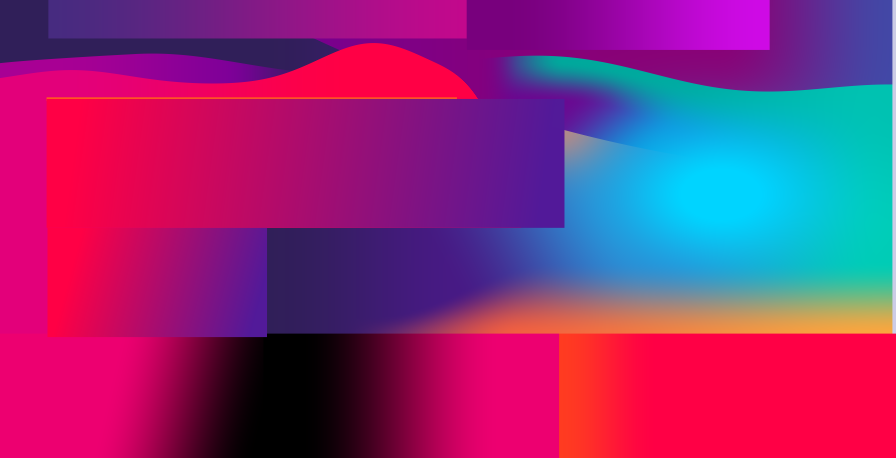
A WebGL 1 fragment shader for this background:

```glsl
precision highp float;
// Overlapping gradient panels over flowing pink, violet and teal waves with a cyan glow.
uniform vec2 u_resolution;

// Antialiased coverage of the half plane where d > 0, d in canvas heights
float edge(float d) {
  return clamp(d * u_resolution.y + 0.5, 0.0, 1.0);
}

// Antialiased rectangle from corner lo to corner hi
float box(vec2 p, vec2 lo, vec2 hi) {
  vec2 a = clamp((p - lo) * u_resolution + 0.5, 0.0, 1.0);
  vec2 b = clamp((hi - p) * u_resolution + 0.5, 0.0, 1.0);
  return a.x * a.y * b.x * b.y;
}

// Soft elliptical glow
float glow(vec2 p, vec2 center, vec2 radius) {
  vec2 d = (p - center) / radius;
  return exp(-dot(d, d));
}

// Violet backdrop with a blue corner on each side
vec3 backdrop(vec2 p) {
  vec3 c = mix(vec3(0.44, 0.0, 0.60), vec3(0.54, 0.0, 0.46), smoothstep(0.1, 0.75, p.x));
  c = mix(c, vec3(0.27, 0.17, 0.47), smoothstep(0.90, 0.95, p.y - 0.5 * p.x));
  return mix(c, vec3(0.26, 0.28, 0.65), smoothstep(0.80, 1.0, p.x));
}

// Upper wave: teal crest over violet and blue
vec3 crest(vec2 p, float top) {
  vec3 c = mix(vec3(0.42, 0.02, 0.56), vec3(0.08, 0.50, 0.82), smoothstep(0.61, 0.76, p.x - 0.5 * (p.y - 0.73)));
  float depth = top - p.y;
  float teal = 1.0 - smoothstep(0.01, 0.10 + 0.3 * max(p.x - 0.68, 0.0), depth);
  c = mix(c, vec3(0.0, 0.66, 0.61), teal * smoothstep(0.535, 0.63, p.x));
  return mix(c, vec3(0.0, 0.76, 0.69), smoothstep(0.76, 0.98, p.x));
}

// Lower wave: dark violet to blue to green, warm along the base
vec3 lagoon(vec2 p) {
  vec3 c = mix(vec3(0.19, 0.12, 0.35), vec3(0.28, 0.10, 0.52), smoothstep(0.30, 0.52, p.x));
  c = mix(c, vec3(0.20, 0.50, 0.80), smoothstep(0.47, 0.69, p.x + 0.25 * (p.y - 0.5)));
  c = mix(c, vec3(0.0, 0.80, 0.70), smoothstep(0.74, 0.98, p.x));
  c = mix(c, vec3(0.85, 0.52, 0.45), 0.85 * glow(p, vec2(0.625, 0.72), vec2(0.06, 0.09)));
  vec3 warm = mix(vec3(0.95, 0.36, 0.25), vec3(0.99, 0.65, 0.24), smoothstep(0.5, 1.0, p.x));
  float reach = 0.31 + 0.12 * smoothstep(0.42, 0.62, p.x);
  float heat = 1.0 - smoothstep(0.265, reach, p.y);
  return mix(c, warm, heat * smoothstep(0.38, 0.58, p.x));
}

// Bottom strip: pink fading through black, then orange into red
vec3 footer(vec2 p) {
  vec3 pink = vec3(0.93, 0.0, 0.44);
  vec3 left = pink * (1.0 - smoothstep(0.10, 0.285, p.x - 0.12 * p.y));
  vec3 middle = pink * smoothstep(0.335, 0.56, p.x);
  vec3 right = mix(vec3(1.0, 0.23, 0.13), vec3(1.0, 0.0, 0.27), smoothstep(0.625, 0.735, p.x));
  vec3 c = mix(left, middle, edge((p.x - 0.294) * 1.95));
  return mix(c, right, edge((p.x - 0.624) * 1.95));
}

void main() {
  vec2 p = gl_FragCoord.xy / u_resolution;
  vec3 color = backdrop(p);

  // Teal and cyan waves on the right
  float fromCrest = p.x - 0.63;
  float crestTop = 0.855 - 0.16 * fromCrest + 0.021 * cos(16.0 * fromCrest);
  float start = smoothstep(0.53, 0.58, p.x);
  color = mix(color, crest(p, crestTop), edge(crestTop - p.y) * start);
  float lagoonTop = 0.716 - 0.52 * fromCrest + 0.7 * fromCrest * fromCrest;
  float soft = 0.12 * smoothstep(0.70, 0.80, p.x);
  float lagoonMask = mix(edge(lagoonTop - p.y), smoothstep(-0.12, 0.12, lagoonTop - p.y), soft / 0.12);
  color = mix(color, lagoon(p), lagoonMask);
  float cyan = glow(p, vec2(0.805, 0.575), vec2(0.12, 0.15));
  color = mix(color, vec3(0.0, 0.83, 1.0), min(1.0, 1.15 * cyan));

  // Magenta ribbon and pink hill on the left, leaving the dark panel open
  float open = 1.0 - box(p, vec2(0.298, 0.0), vec2(2.0, 0.5025));
  float ribbonTop = 0.83 + 0.053 * glow(p, vec2(0.17, p.y), vec2(0.14, 1.0)) + 0.02 * (1.0 - smoothstep(0.0, 0.15, p.x));
  float ribbon = edge(ribbonTop - p.y) * (1.0 - smoothstep(0.25, 0.36, p.x));
  vec3 magenta = mix(vec3(0.66, 0.0, 0.58), vec3(0.47, 0.0, 0.60), smoothstep(0.05, 0.32, p.x));
  color = mix(color, magenta, ribbon * open);
  float drop = max(p.x - 0.48, 0.0);
  float hillTop = 0.815 + 0.032 * glow(p, vec2(0.08, p.y), vec2(0.09, 1.0))
    + 0.091 * glow(p, vec2(0.417, p.y), vec2(0.0865, 1.0)) - 300.0 * drop * drop * drop;
  vec3 pink = mix(vec3(0.89, 0.0, 0.48), vec3(1.0, 0.0, 0.27), smoothstep(0.06, 0.40, p.x));
  color = mix(color, pink, edge(hillTop - p.y) * open);

  // Pale margin and bottom strip
  color = mix(color, vec3(0.80, 0.80, 0.90), edge((p.x - 0.996) * 1.95));
  color = mix(color, footer(p), edge(0.2716 - p.y));

  // Top panels
  vec3 indigo = mix(vec3(0.27, 0.17, 0.50), vec3(0.77, 0.03, 0.55), smoothstep(0.02, 0.56, p.x));
  color = mix(color, indigo, box(p, vec2(0.054, 0.916), vec2(0.521, 2.0)));
  vec3 orchid = mix(vec3(0.47, 0.0, 0.49), vec3(0.81, 0.04, 0.90), smoothstep(0.56, 0.86, p.x));
  color = mix(color, orchid, box(p, vec2(0.521, 0.891), vec2(0.859, 2.0)));

  // Red to violet panels with a thin orange rim
  vec3 red = vec3(1.0, 0.0, 0.27);
  vec3 violet = vec3(0.32, 0.10, 0.60);
  color = mix(color, vec3(1.0, 0.36, 0.12), box(p, vec2(0.052, 0.78), vec2(0.51, 0.7875)));
  float wide = clamp((p.x - 0.08 - 0.07 * (p.y - 0.64)) / 0.53, 0.0, 1.0);
  color = mix(color, mix(red, violet, wide), box(p, vec2(0.052, 0.5025), vec2(0.630, 0.784)));
  float small = clamp((p.x - 0.075 - 0.14 * (p.y - 0.38)) / 0.22, 0.0, 1.0);
  color = mix(color, mix(red, violet, small), box(p, vec2(0.053, 0.264), vec2(0.298, 0.5025)));

  gl_FragColor = vec4(color, 1.0);
}
```
